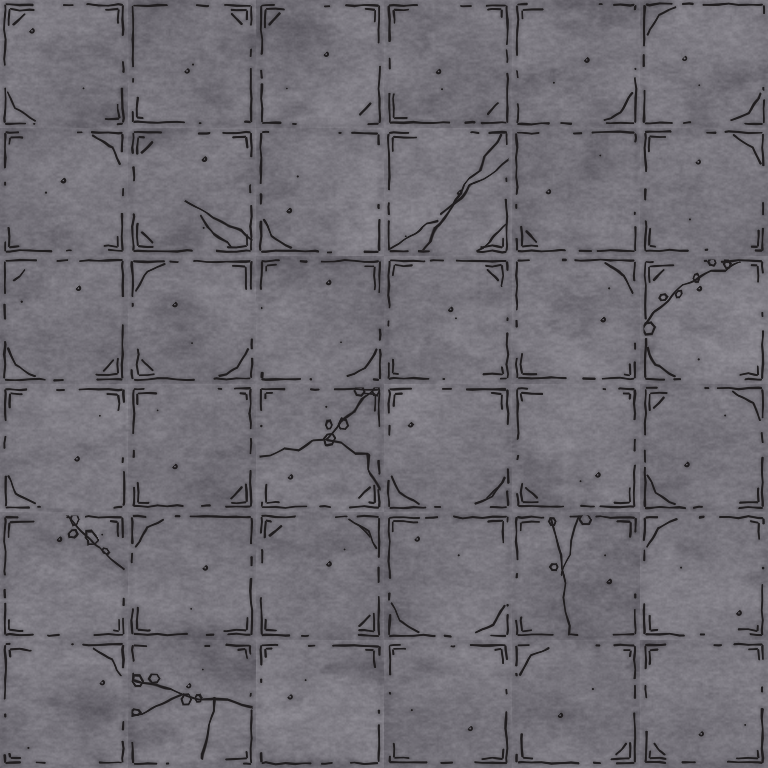
This texture is drawn by a WebGL 2 fragment shader. Its source:

```glsl
#version 300 es
precision highp float;
// Six by six worn stone slabs with broken, hand-inked outlines.
// Each slab's strokes are distance fields seeded by its cell; cracks are
// kinked segments with rubble beside them, over layered stone noise.
uniform vec2 u_resolution;
out vec4 fragColor;

const float TILES = 6.0;
const vec3 STONE = vec3(0.482, 0.472, 0.502);
const vec3 INK = vec3(0.125, 0.115, 0.12);

float hash(vec2 p) {
  vec3 q = fract(p.xyx * 0.1031);
  q += dot(q, q.yzx + 33.33);
  return fract((q.x + q.y) * q.z);
}

// Linear value noise: its creases give the cracks sharp kinks
float noise(vec2 p) {
  vec2 i = floor(p), f = p - i;
  return mix(mix(hash(i), hash(i + vec2(1, 0)), f.x),
             mix(hash(i + vec2(0, 1)), hash(i + vec2(1, 1)), f.x), f.y);
}

float fbm(vec2 p) {
  float sum = 0.0, gain = 0.5;
  for (int i = 0; i < 5; i++) {
    sum += gain * noise(p);
    p = mat2(1.6, 1.2, -1.2, 1.6) * p + 7.3;
    gain *= 0.55;
  }
  return sum;
}

float segment(vec2 p, vec2 a, vec2 b) {
  vec2 v = b - a;
  return length(p - a - v * clamp(dot(p - a, v) / dot(v, v), 0.0, 1.0));
}

// Cracks in slab units: start and end of each straight run
float rubbleCrack(vec2 p) {
  vec4 runs[8] = vec4[8](
    vec4(5.04, 3.45, 5.32, 3.76), vec4(5.32, 3.76, 5.78, 3.95),
    vec4(2.55, 2.57, 2.92, 2.96), vec4(0.50, 1.97, 0.96, 1.53),
    vec4(4.30, 1.97, 4.40, 1.50), vec4(4.53, 1.97, 4.38, 1.50),
    vec4(1.04, 0.69, 1.55, 0.55), vec4(1.04, 0.39, 1.40, 0.58));
  float d = 1.0;
  for (int i = 0; i < 8; i++) d = min(d, segment(p, runs[i].xy, runs[i].zw));
  return d;
}

float cleanCrack(vec2 p) {
  vec4 runs[12] = vec4[12](
    vec4(1.43, 4.45, 1.97, 4.13), vec4(1.56, 4.32, 1.80, 4.06),
    vec4(3.30, 4.05, 3.92, 4.95), vec4(3.04, 4.06, 3.42, 4.27),
    vec4(3.72, 4.05, 3.97, 4.25), vec4(3.44, 4.32, 3.97, 4.77),
    vec4(2.04, 2.43, 2.55, 2.57), vec4(2.55, 2.57, 2.85, 2.45),
    vec4(2.85, 2.45, 2.97, 2.18), vec4(4.40, 1.50, 4.46, 1.04),
    vec4(1.55, 0.55, 1.97, 0.47), vec4(1.68, 0.53, 1.58, 0.06));
  float d = 1.0;
  for (int i = 0; i < 12; i++) d = min(d, segment(p, runs[i].xy, runs[i].zw));
  return d;
}

// Outlined chips of stone lying along the rubble cracks
float rubble(vec2 p) {
  vec2 cell = floor(p * 8.0);
  float h = hash(cell + 51.0);
  vec2 centre = (cell + 0.4 + 0.2 * vec2(h, hash(cell + 9.0))) / 8.0;
  if (h < 0.3 || rubbleCrack(centre) > 0.075) return 1.0;
  vec2 v = abs(p - centre);
  return abs(max(v.x * 0.9 + v.y * 0.5, v.y) - 0.012 - 0.03 * h);
}

// Dashed border, doubled corners and corner scratches of one slab
float outline(vec2 q, vec2 id) {
  float d = 1.0;
  for (int k = 0; k < 4; k++) {
    vec2 seed = id * 5.0 + float(k) * 37.0;
    float a = hash(seed), b = hash(seed + 11.0), c = hash(seed + 23.0);
    float inset = 0.033 + 0.012 * b;
    float first = 0.16 + 0.36 * a, last = 0.93 - 0.28 * c;
    d = min(d, segment(q, vec2(0.05, inset), vec2(first, inset)));
    float mid = first + 0.07 + 0.08 * b;
    if (mid + 0.1 < last)
      d = min(d, segment(q, vec2(mid, inset), vec2(min(mid + 0.11 * c, last - 0.05), inset)));
    d = min(d, segment(q, vec2(last, inset), vec2(0.95, inset)));
    if (b > 0.4) {
      d = min(d, segment(q, vec2(0.085, 0.075), vec2(0.11 + 0.1 * c, 0.075)));
      d = min(d, segment(q, vec2(0.075, 0.085), vec2(0.075, 0.11 + 0.16 * a)));
    } else if (b < 0.16) {
      d = min(d, segment(q, vec2(0.06, 0.28), vec2(0.12, 0.15)));
      d = min(d, segment(q, vec2(0.12, 0.15), vec2(0.27, 0.06)));
    }
    if (c > 0.82) d = min(d, segment(q, vec2(0.11, 0.19), vec2(0.19, 0.11)));
    q = vec2(q.y, 1.0 - q.x);
  }
  return d;
}

// One small hooked pit and one speck per slab
float pits(vec2 q, vec2 id) {
  vec2 v = q - 0.2 - 0.6 * vec2(hash(id + 71.0), hash(id + 83.0));
  float hook = max(abs(length(v) - 0.014), v.y - v.x - 0.008);
  vec2 speck = 0.15 + 0.7 * vec2(hash(id + 91.0), hash(id + 97.0));
  return min(hook, length(q - speck) + 0.001);
}

void main() {
  vec2 p = gl_FragCoord.xy / u_resolution * TILES;
  float px = TILES / u_resolution.y;
  vec2 id = floor(p), q = p - id;
  vec2 border = min(q, 1.0 - q);
  float edge = min(border.x, border.y);

  // Ink strokes, shaken by noise
  vec2 shake = vec2(noise(p * 13.0), noise(p * 13.0 + 40.0)) - 0.5;
  vec2 kinked = p + 0.055 * (vec2(noise(p * 9.0 + 5.0), noise(p * 9.0 + 70.0)) - 0.5);
  float cracks = min(min(rubbleCrack(kinked), cleanCrack(kinked)), rubble(kinked));
  cracks = max(cracks, 0.035 - edge);
  float d = min(min(outline(q + shake * 0.02, id), pits(q, id)), cracks);
  d -= 0.006 + 0.004 * noise(p * 17.0);

  // Stone: slab tone, cloudy stains, streaks and grain
  float tone = 0.025 * (hash(id + 13.0) - 0.6);
  tone += 0.16 * (fbm(p * vec2(1.6, 2.4) + id * 3.7) - 0.57);
  tone += 0.07 * (fbm(p * vec2(9.0, 18.0)) - 0.57);
  tone += 0.06 * (noise(p * vec2(31.0, 55.0)) - 0.5);
  tone += 0.035 * (noise(p * 83.0) - 0.5);
  float stain = smoothstep(0.58, 0.78, fbm(p * vec2(2.3, 4.0) + id * 8.1));
  vec3 color = STONE + tone - 0.05 * stain;

  // Worn joint and soft shade beside the ink
  color += 0.012 * (1.0 - smoothstep(0.0, 0.03, edge));
  color -= 0.025 * (1.0 - smoothstep(0.01, 0.07, edge));
  color *= 1.0 - 0.09 * (1.0 - smoothstep(0.0, 0.03, d));
  color = mix(color, INK, 1.0 - smoothstep(-0.6 * px, 0.6 * px, d));
  fragColor = vec4(color, 1.0);
}
```
